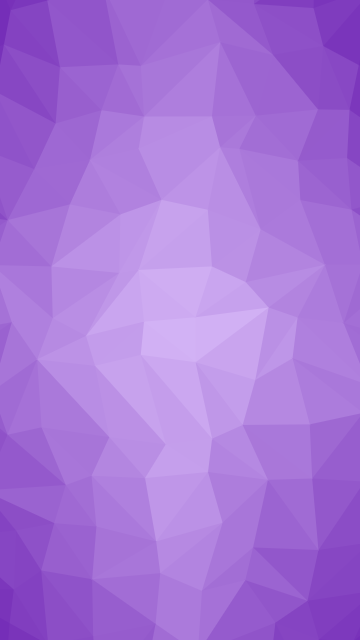
Write a WebGL 2 fragment shader that draws this background.

```glsl
#version 300 es
precision highp float;
// Low-poly violet backdrop: flat triangular facets, pale in the middle and deep at the corners.

#define GRID vec2(7.0, 12.0)       // facet cells across and up the canvas
#define JITTER vec2(0.72, 0.70)    // full range of vertex scatter, in cells
#define GLOW_CENTER vec2(0.50, 0.49)
#define GLOW_PEAK 1.02
#define GLOW_FALLOFF vec2(0.48, 0.53)
#define SHADE_VARIATION 0.10
#define DEEP_VIOLET vec3(0.46, 0.18, 0.72)
#define PALE_LILAC vec3(0.84, 0.72, 0.97)

uniform vec2 u_resolution;
out vec4 outColor;

vec2 hash2(vec2 p) {
    vec3 q = fract(vec3(p.xyx) * vec3(0.1031, 0.1030, 0.0973));
    q += dot(q, q.yzx + 33.33);
    return fract((q.xx + q.yz) * q.zy);
}

float cross2(vec2 a, vec2 b) {
    return a.x * b.y - a.y * b.x;
}

// Scattered lattice vertex, in cell units
vec2 latticeVertex(vec2 id) {
    return id + (hash2(id + 17.0) - 0.5) * JITTER;
}

// Signed distance to the line a-b, positive on its left
float edgeDistance(vec2 p, vec2 a, vec2 b) {
    return cross2(normalize(b - a), p - a);
}

// Light falls off separately along each axis
vec3 facetColor(vec2 middle) {
    vec2 offset = abs(middle / GRID - GLOW_CENTER) * 2.0;
    float light = GLOW_PEAK - dot(offset, GLOW_FALLOFF);
    light += (hash2(floor(middle * 64.0)).x - 0.5) * SHADE_VARIATION;
    return mix(DEEP_VIOLET, PALE_LILAC, clamp(light, 0.0, 1.0));
}

// Adds one counter-clockwise triangle: colour in rgb, coverage in a
void addFacet(inout vec4 sum, vec2 p, vec2 a, vec2 b, vec2 c, float pixel) {
    float inside = min(edgeDistance(p, a, b),
                       min(edgeDistance(p, b, c), edgeDistance(p, c, a)));
    float coverage = clamp(0.5 + inside / pixel, 0.0, 1.0);
    sum += vec4(facetColor((a + b + c) / 3.0), 1.0) * coverage;
}

void main() {
    vec2 p = gl_FragCoord.xy / u_resolution * GRID;
    float pixel = max(GRID.x / u_resolution.x, GRID.y / u_resolution.y);
    vec2 cell = floor(p);
    vec4 sum = vec4(0.0);

    for (int y = -1; y <= 1; y++) {
        for (int x = -1; x <= 1; x++) {
            // Corners of the scattered quad, counter-clockwise
            vec2 id = cell + vec2(x, y);
            vec2 a = latticeVertex(id);
            vec2 b = latticeVertex(id + vec2(1.0, 0.0));
            vec2 c = latticeVertex(id + vec2(1.0, 1.0));
            vec2 d = latticeVertex(id + vec2(0.0, 1.0));

            // Split along the diagonal that avoids slivers and folds
            float splitAC = min(cross2(b - a, c - a), cross2(c - a, d - a));
            float splitBD = min(cross2(b - a, d - a), cross2(c - b, d - b));
            if (splitAC > splitBD) {
                addFacet(sum, p, a, b, c, pixel);
                addFacet(sum, p, a, c, d, pixel);
            } else {
                addFacet(sum, p, a, b, d, pixel);
                addFacet(sum, p, b, c, d, pixel);
            }
        }
    }

    outColor = vec4(sum.rgb / max(sum.a, 0.0001), 1.0);
}
```
